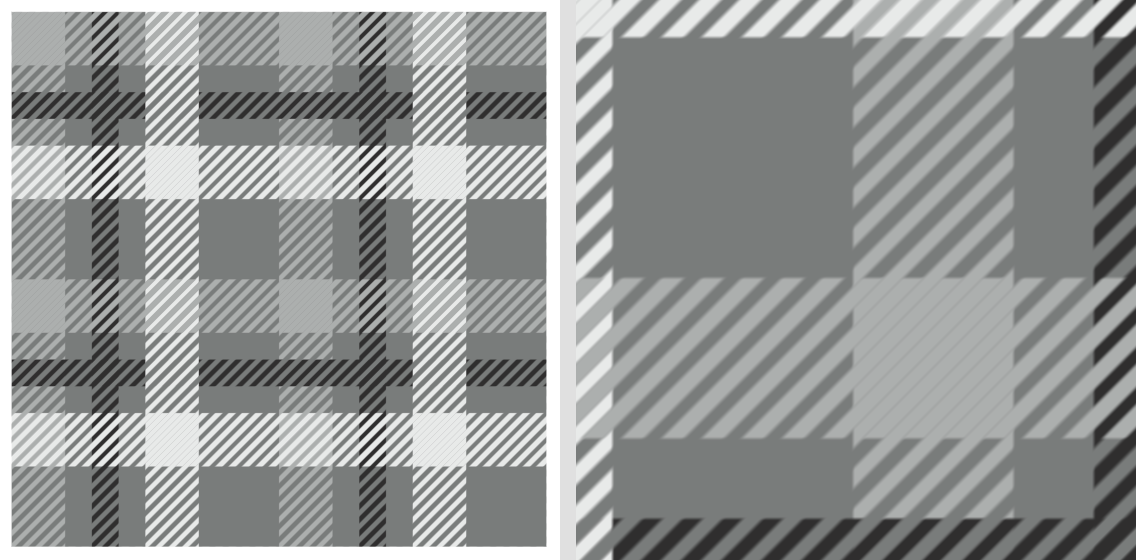
Left: the whole. Right: its middle third, enlarged.
This pattern is drawn by a Shadertoy shader. Its source:

```glsl
// Grey tartan cloth: two by two setts in diagonal twill on a white margin.

const vec3 MID   = vec3(0.475, 0.485, 0.482);
const vec3 LIGHT = vec3(0.675, 0.685, 0.682);
const vec3 PALE  = vec3(0.910, 0.916, 0.914);
const vec3 DARK  = vec3(0.185, 0.182, 0.182);

// Soft coverage of a band that repeats once per sett.
float band(float x, float center, float halfWidth, float soft) {
    float d = abs(fract(x - center + 0.5) - 0.5) - halfWidth;
    return 1.0 - smoothstep(-soft, soft, d);
}

// Soft coverage of the square cloth, two setts on a side.
float clothMask(vec2 p, float soft) {
    vec2 d = abs(p - 1.0) - 1.0;
    return 1.0 - smoothstep(-soft, soft, max(d.x, d.y));
}

void mainImage(out vec4 fragColor, in vec2 fragCoord) {
    float size = min(iResolution.x, iResolution.y);
    vec2 uv = (fragCoord - 0.5 * iResolution.xy) / size + 0.5;

    // Sett coordinates, measured right and down from the top left corner.
    vec2 p = (uv - vec2(0.0208, 0.9787)) * vec2(1.0, -1.0) / 0.4775;
    float pixel = 1.0 / (0.4775 * size);
    float soft = max(0.003, 0.75 * pixel);

    // Twill: rising diagonals, twenty per sett, shared by warp and weft.
    float ridge = abs(fract((p.x + p.y) * 20.0) - 0.5) - 0.25;
    float ridgeSoft = max(0.10, 20.0 * pixel);
    float warp = smoothstep(-ridgeSoft, ridgeSoft, ridge);
    float weft = smoothstep(-ridgeSoft, ridgeSoft, 0.03 - ridge);

    // Narrow and broad bands, layered from the ground upwards.
    vec3 color = MID;
    color = mix(color, LIGHT, warp * band(p.x, 0.10, 0.10, soft));
    color = mix(color, DARK,  warp * band(p.y, 0.35, 0.05, soft));
    color = mix(color, DARK,  warp * band(p.x, 0.35, 0.05, soft));
    color = mix(color, PALE,  warp * band(p.x, 0.60, 0.10, soft));
    color = mix(color, LIGHT, weft * band(p.y, 0.10, 0.10, soft));
    color = mix(color, PALE,  weft * band(p.y, 0.60, 0.10, soft));

    // White margin around the cloth.
    fragColor = vec4(mix(vec3(1.0), color, clothMask(p, soft)), 1.0);
}
```
